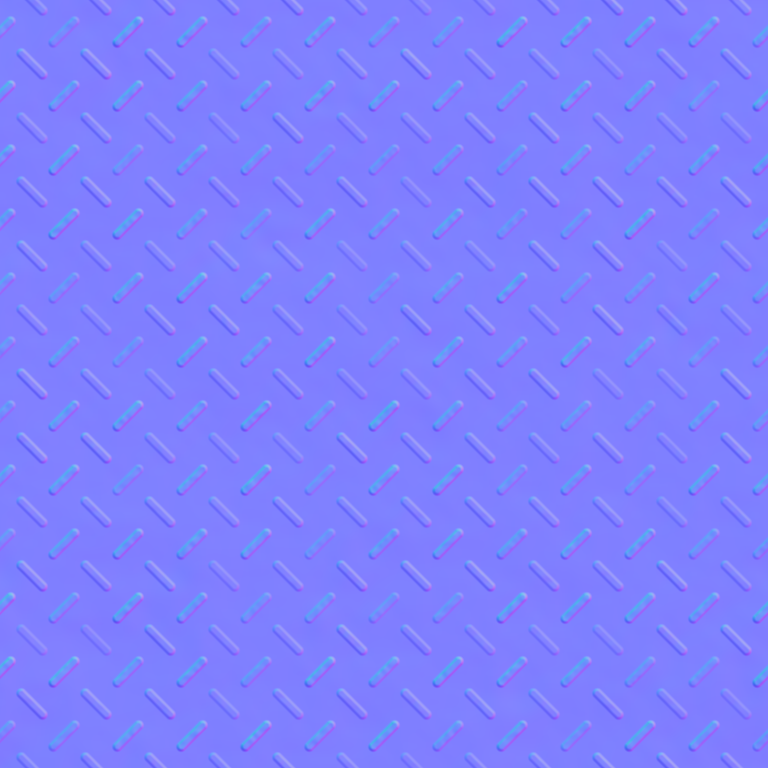
This texture map is drawn by a WebGL 1 fragment shader. Its source:

```glsl
precision highp float;
// Tangent-space normal map of worn steel tread plate with crossed diagonal bars.

uniform vec2 u_resolution;

const float REPEATS = 12.0;

float hash(vec2 p) {
  vec3 q = fract(p.xyx * 0.1031);
  q += dot(q, q.yzx + 33.33);
  return fract((q.x + q.y) * q.z);
}

// Value noise that wraps after a whole number of lattice cells
float noise(vec2 p, float period) {
  vec2 i = floor(p);
  vec2 f = fract(p);
  f = f * f * (3.0 - 2.0 * f);
  vec2 a = mod(i, period);
  vec2 b = mod(i + 1.0, period);
  return mix(mix(hash(a), hash(vec2(b.x, a.y)), f.x),
             mix(hash(vec2(a.x, b.y)), hash(b), f.x), f.y);
}

// Downhill direction of the noise surface
vec2 noiseSlope(vec2 uv, float freq) {
  vec2 p = uv * freq;
  vec2 e = vec2(0.3, 0.0);
  return vec2(noise(p - e.xy, freq) - noise(p + e.xy, freq),
              noise(p - e.yx, freq) - noise(p + e.yx, freq));
}

// Slope of one raised, rounded bar per cell; the worn top leans across the bar
vec2 barSlope(vec2 p, vec2 axis, vec2 grain, float height, float lean, float seed) {
  vec2 id = mod(floor(p), REPEATS);
  vec2 q = fract(p) - 0.5;
  axis = normalize(axis);
  vec2 across = vec2(-axis.y, axis.x);
  vec2 away = q - axis * clamp(dot(q, axis), -0.235, 0.235);
  float d = length(away);

  float wear = mix(0.65, 1.2, hash(id + seed));
  float side = smoothstep(0.015, 0.058, d) * (1.0 - smoothstep(0.058, 0.098, d));
  float top = 1.0 - smoothstep(0.035, 0.075, d);
  vec2 slope = away / max(d, 0.001) * side * height;
  slope += top * (across * lean + grain);
  return slope * wear;
}

void main() {
  vec2 uv = gl_FragCoord.xy / u_resolution;
  vec2 p = uv * REPEATS;

  // Shallow dents and fine unevenness of the sheet
  vec2 slope = 0.024 * noiseSlope(uv, 7.0)
             + 0.030 * noiseSlope(uv, 19.0)
             + 0.022 * noiseSlope(uv, 53.0);

  // Scattered patches of stronger wear
  float patches = smoothstep(0.6, 0.9, noise(uv * 9.0, 9.0));
  slope += patches * 0.06 * noiseSlope(uv, 31.0);

  // Falling bars and rising bars, offset by half a cell
  vec2 grain = 0.17 * noiseSlope(uv, 132.0);
  slope += barSlope(p + vec2(0.0, 0.5), vec2(1.0, -1.0), grain * 0.5, 0.32, 0.04, 3.0);
  slope += barSlope(p + vec2(0.5, 0.0), vec2(1.0, 1.0), grain, 0.38, 0.17, 41.0);

  vec3 normal = vec3(slope, sqrt(max(1.0 - dot(slope, slope), 0.0)));
  gl_FragColor = vec4(normal * 0.5 + 0.5, 1.0);
}
```
